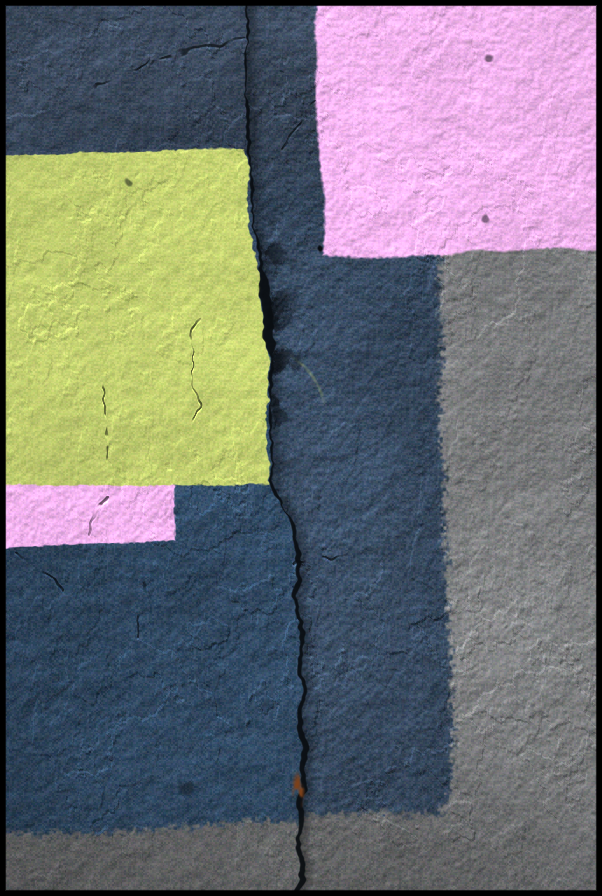
A Shadertoy shader for this texture:

```glsl
const vec3 SLATE = vec3(0.19, 0.28, 0.375);
const vec3 CEMENT = vec3(0.475, 0.48, 0.485);
const vec3 LIME = vec3(0.76, 0.81, 0.44);
const vec3 PINK = vec3(0.945, 0.70, 0.93);
const vec3 INK = vec3(0.035, 0.05, 0.065);

float hash(vec2 p) { return fract(sin(dot(p, vec2(127.1, 311.7))) * 43758.5453); }

float noise(vec2 p) {
    vec2 i = floor(p), f = fract(p);
    f = f * f * (3.0 - 2.0 * f);
    return mix(mix(hash(i), hash(i + vec2(1, 0)), f.x),
               mix(hash(i + vec2(0, 1)), hash(i + vec2(1, 1)), f.x), f.y);
}

vec2 jitter(vec2 p) { return vec2(noise(p), noise(p + 40.0)) - 0.5; }

float fbm(vec2 p) {
    float sum = 0.0, amp = 0.5;
    for (int i = 0; i < 5; i++) {
        sum += amp * noise(p);
        p = mat2(1.84, 1.38, -1.38, 1.84) * p + 7.3;
        amp *= 0.5;
    }
    return sum;
}

// 1 below the range, 0 above it
float fall(float lo, float hi, float x) { return 1.0 - smoothstep(lo, hi, x); }

float panel(vec2 p, vec2 lo, vec2 hi, float soft) {
    vec2 d = max(lo - p, p - hi);
    return fall(-soft, soft, max(d.x, d.y));
}

// Wandering line with gaps
float stroke(vec2 p, vec4 ends, float width) {
    p += jitter(p * 40.0) * 0.016 + jitter(p * 130.0) * 0.004;
    vec2 ab = ends.zw - ends.xy, d = p - ends.xy;
    d -= ab * clamp(dot(d, ab) / dot(ab, ab), 0.0, 1.0);
    return fall(width * 0.3, width, length(d)) * smoothstep(0.25, 0.6, noise(p * 75.0));
}

float pit(vec2 p, vec2 centre, float radius) {
    return fall(radius * 0.4, radius, length(p - centre + jitter(p * 150.0) * 0.004));
}

float fissureX(float y) {
    float x = 0.275 + 0.029 * fall(0.54, 0.86, y) + 0.025 * fall(0.39, 0.47, y);
    x += 0.008 * fall(0.26, 0.34, y) - 0.004 * fall(0.03, 0.13, y);
    return x + (noise(vec2(y * 48.0, 3.0)) - 0.5) * mix(0.011, 0.003, y)
             + (noise(vec2(y * 170.0, 8.0)) - 0.5) * 0.003;
}

// Plaster height: lumps, grain and broken crusts
float relief(vec2 p, float grain) {
    float h = fbm(p * 11.0) + 0.09 * grain * noise(p * 230.0) + 0.12 * noise(p * 95.0);
    float patches = smoothstep(0.5, 0.75, noise(p * 9.0 + 4.0));
    h += 0.10 * patches * smoothstep(0.50, 0.53, fbm(p * 27.0 + 31.0));
    return h + 0.07 * smoothstep(0.60, 0.63, fbm(p * vec2(21.0, 16.0) + 50.0));
}

void mainImage(out vec4 fragColor, in vec2 fragCoord) {
    vec2 p = fragCoord / iResolution.y;
    float right = iResolution.x / iResolution.y, px = 1.0 / iResolution.y;
    float soft = max(px, 0.0012);
    vec2 wob = jitter(p * 32.0), grit = jitter(p * 280.0);
    vec2 q = p + wob * 0.005 + grit * 0.002, rough = p + wob * 0.005 + grit * 0.012;
    float dx = p.x - fissureX(p.y), side = smoothstep(-soft, soft, dx);

    // Painted fields
    float slateRight = 0.492 + 0.013 * fall(0.15, 0.60, p.y) - 0.016 * fall(0.08, 0.14, p.y);
    float slateBase = mix(0.069 + 0.015 * smoothstep(0.1, 0.3, p.x), 0.090, side);
    float slate = panel(rough, vec2(-1.0, slateBase), vec2(slateRight, 2.0), 0.005);
    vec3 slateTone = mix(SLATE, vec3(0.235, 0.29, 0.365), max(side * 0.6, smoothstep(0.6, 0.9, p.y)));
    vec3 cementTone = CEMENT * mix(0.80, 1.03, smoothstep(0.0, 0.4, p.y + 0.4 * (p.x - 0.3)));
    vec3 col = mix(cementTone * (0.9 + 0.2 * fbm(p * 7.0)), slateTone * (0.78 + 0.4 * fbm(p * 6.0)), slate);
    float pinkLeft = 0.353 + 0.009 * fall(0.72, 0.92, p.y);
    float pinkBase = 0.714 + 0.008 * smoothstep(0.42, 0.62, p.x);
    float pink = max(panel(q, vec2(pinkLeft, pinkBase), vec2(2.0), soft + 0.001),
                     panel(q, vec2(-1.0, 0.388 + 0.05 * p.x), vec2(0.196, 0.461), soft));
    col = mix(col, PINK * (0.92 + 0.17 * fbm(p * 12.0)), pink);
    float lime = panel(q, vec2(-1.0, 0.459), vec2(p.x - dx - 0.003, 0.827 + 0.025 * p.x), soft);
    col = mix(col, LIME * (0.91 + 0.15 * fbm(p * 8.0 + 5.0)), lime);

    // Raking light and speckle
    float grain = mix(0.6, 1.3, max(pink, side * 0.7));
    float shade = relief(p, grain) - relief(p + vec2(-0.0013, 0.0025), grain);
    float bright = max(pink, lime);
    col *= 1.0 + clamp(shade * mix(mix(2.0, 3.0, slate), 1.4, bright), -0.6, 0.6);
    vec2 cell = floor(p * 512.0);
    vec3 speckle = vec3(hash(cell), hash(cell + 17.0), hash(cell + 51.0)) - 0.5;
    col += mix(vec3(speckle.x), speckle, 0.4) * 0.10;

    // Hairline cracks with a lit lower lip
    vec4 cracks[9] = vec4[9](vec4(0.095, 0.885, 0.145, 0.925), vec4(0.145, 0.925, 0.268, 0.955),
        vec4(0.352, 0.885, 0.320, 0.830), vec4(0.020, 0.385, 0.075, 0.340),
        vec4(0.330, 0.368, 0.400, 0.390), vec4(0.120, 0.590, 0.118, 0.480),
        vec4(0.218, 0.640, 0.216, 0.520), vec4(0.118, 0.448, 0.103, 0.408), vec4(0.165, 0.350, 0.155, 0.290));
    for (int i = 0; i < 9; i++) {
        col *= 1.0 - 0.6 * stroke(p, cracks[i], 0.002);
        col *= 1.0 + 0.25 * stroke(p + vec2(0.0, 0.0025), cracks[i], 0.002);
    }

    // Pits and a scuffed arc
    float pits = max(pit(p, vec2(0.357, 0.722), 0.006), 0.5 * pit(p, vec2(0.542, 0.755), 0.006));
    pits = max(pits, 0.5 * max(pit(p, vec2(0.547, 0.935), 0.006), pit(p, vec2(0.143, 0.796), 0.006)));
    col = mix(col, INK, max(pits, 0.4 * pit(p, vec2(0.209, 0.120), 0.011)));
    float arc = fall(0.0, 0.003, abs(length(p - vec2(0.285, 0.535)) - 0.078));
    arc *= smoothstep(0.545, 0.56, p.y) * fall(0.59, 0.61, p.y) * side * noise(p * 160.0);
    col = mix(col, LIME, arc * 0.4);

    // Fissure, crumbled shadow and rust
    float low = fall(0.36, 0.43, p.y), hollow = smoothstep(0.5, 0.58, p.y) * fall(0.68, 0.76, p.y);
    float width = 0.0003 + 0.002 * noise(vec2(p.y * 58.0, 6.0)) + 0.0014 * low;
    width += 0.005 * hollow * smoothstep(0.55, 0.9, noise(vec2(p.y * 34.0, 14.0)));
    float crumbs = smoothstep(0.52, 0.64, fbm(p * 42.0)) * fall(0.005, 0.05, dx) * side;
    col *= 1.0 - 0.6 * crumbs * smoothstep(0.42, 0.6, p.y) * fall(0.7, 0.8, p.y);
    col *= 1.0 - 0.3 * fall(0.0, 0.014, abs(dx - 0.004)) * side;
    col = mix(col, INK, 0.92 * fall(width - px, width + px, abs(dx - width * 0.5)));
    float rust = fall(0.3, 1.0, length((p - vec2(0.333, 0.118)) / vec2(0.009, 0.026)));
    col = mix(col, vec3(0.48, 0.25, 0.10), rust * smoothstep(0.35, 0.65, noise(p * 130.0)));

    vec2 centred = p / vec2(right, 1.0) - 0.5;
    col *= 1.04 - 0.2 * dot(centred, centred);
    float frame = panel(p, vec2(0.0065), vec2(right, 1.0) - 0.0065, px);
    fragColor = vec4(clamp(col, 0.0, 1.0) * frame, 1.0);
}
```
